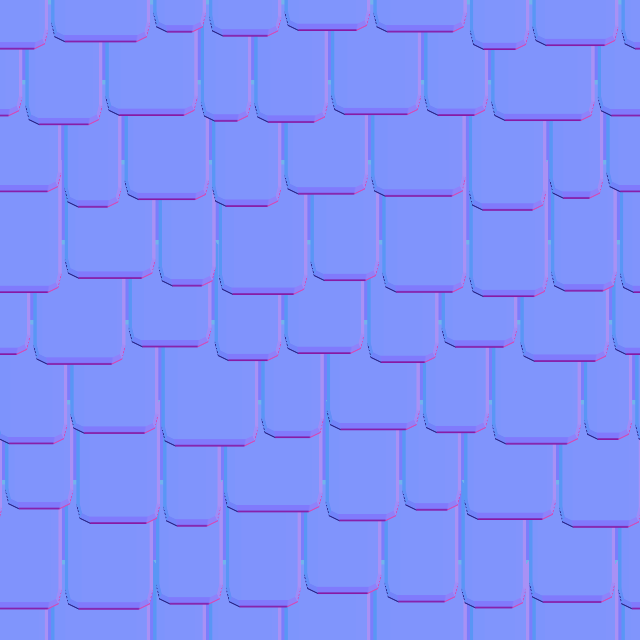
A WebGL 2 fragment shader for this texture map:

```glsl
#version 300 es
precision highp float;

uniform vec2 u_resolution;
out vec4 fragColor;

#define GRID 8.0
#define WIDTH_JITTER 0.45
#define ROW_DROP 0.022
#define TILE_DROP 0.032
#define HALF_GAP 0.0024
#define SIDE_BEVEL 0.0052
#define BOTTOM_BEVEL 0.0115
#define RIM 0.0030

const vec3 GROUND = vec3(0.48, 0.49, 0.99);
const vec3 BODY = vec3(0.50, 0.58, 0.99);
const vec3 LEFT_FACE = vec3(0.35, 0.59, 0.96);
const vec3 RIGHT_FACE = vec3(0.66, 0.57, 0.96);
const vec3 BOTTOM_FACE = vec3(0.50, 0.48, 0.99);
const vec3 TOP_FACE = vec3(0.45, 0.70, 0.93);
const vec3 RIM_INNER = vec3(0.50, 0.24, 0.76);
const vec3 RIM_OUTER = vec3(0.54, 0.09, 0.64);
const vec3 RIM_LEFT = vec3(0.17, 0.16, 0.55);
const vec3 RIM_RIGHT = vec3(0.82, 0.30, 0.72);

float hash(vec2 p) {
    vec3 q = fract(p.xyx * 0.1031);
    q += dot(q, q.yzx + 33.33);
    return fract((q.x + q.y) * q.z);
}

// Left boundary of a tile, in cells; the row repeats across the canvas
float tileEdge(float column, float row) {
    return column + WIDTH_JITTER * hash(vec2(mod(column, GRID), row + 17.0));
}

// One bevel plane: it wins wherever its relative depth is the smallest
void addFacet(inout vec3 colour, inout float nearest, inout float inside,
              float dist, float width, vec3 face, vec3 rim, float rimWidth, float px) {
    float depth = dist / width;
    float blur = 0.5 * px / width;
    vec3 tint = mix(rim, face, smoothstep(-0.5 * px, 0.5 * px, dist - rimWidth));
    colour = mix(colour, tint, smoothstep(-blur, blur, nearest - depth));
    nearest = min(nearest, depth);
    inside = min(inside, dist);
}

// The two slanted planes of a lower corner; corner.x runs inward
void addCorner(inout vec3 colour, inout float nearest, inout float inside,
               vec2 corner, vec3 side, vec3 rim, float px) {
    float steep = dot(corner - vec2(0.0, 0.029), vec2(0.971, 0.240));
    float chamfer = dot(corner - vec2(0.0217, 0.0), vec2(0.436, 0.900));
    float dash = step(0.5, fract(corner.y * 190.0));
    addFacet(colour, nearest, inside, steep, 0.0058,
             mix(side, BOTTOM_FACE, 0.25), rim, 0.0013 * dash, px);
    addFacet(colour, nearest, inside, chamfer, 0.0095,
             mix(side, BOTTOM_FACE, 0.65), rim, 0.0018, px);
}

// Colour and coverage of the tile of a row at p
vec4 shingle(vec2 p, float row, float px) {
    float seed = mod(row, GRID);
    float u = p.x * GRID + GRID * hash(vec2(seed, 71.0));
    float column = floor(u);
    if (u < tileEdge(column, seed)) column -= 1.0;

    float left = (u - tileEdge(column, seed)) / GRID - HALF_GAP;
    float right = (tileEdge(column + 1.0, seed) - u) / GRID - HALF_GAP;
    vec2 id = vec2(mod(column, GRID), seed);
    float drop = 0.042 + ROW_DROP * hash(vec2(seed, 5.0)) + TILE_DROP * hash(id + 43.0);
    float height = p.y - row / GRID + drop;
    float top = (row + 1.0) / GRID - p.y;

    // Nearly flat face with faint bands along its sides
    vec3 colour = BODY;
    float band = 0.012 + 0.014 * hash(id + 91.0);
    colour.r += 0.010 * (smoothstep(band + 0.002, band, right)
                       - smoothstep(band + 0.002, band, left));
    colour.g += 0.008 * (hash(id + 29.0) - 0.5);

    // Bevels
    float nearest = 1.0;
    float inside = 1.0;
    vec3 rim = mix(RIM_OUTER, RIM_INNER, smoothstep(0.2 * RIM, RIM, height));
    addFacet(colour, nearest, inside, top, 0.007, TOP_FACE, TOP_FACE, 0.0, px);
    addFacet(colour, nearest, inside, left, SIDE_BEVEL, LEFT_FACE, LEFT_FACE, 0.0, px);
    addFacet(colour, nearest, inside, right, SIDE_BEVEL, RIGHT_FACE, RIGHT_FACE, 0.0, px);
    addFacet(colour, nearest, inside, height, BOTTOM_BEVEL, BOTTOM_FACE, rim, RIM, px);
    addCorner(colour, nearest, inside, vec2(left, height), LEFT_FACE, RIM_LEFT, px);
    addCorner(colour, nearest, inside, vec2(right, height), RIGHT_FACE, RIM_RIGHT, px);
    return vec4(colour, smoothstep(-0.5 * px, 0.5 * px, inside));
}

void main() {
    vec2 p = gl_FragCoord.xy / u_resolution;
    float px = 1.0 / u_resolution.y;
    float row = floor(p.y * GRID + 0.8);

    // Each row overlaps the one below it
    vec3 colour = GROUND;
    for (float layer = 1.0; layer >= 0.0; layer -= 1.0) {
        vec4 tile = shingle(p, row - layer, px);
        colour = mix(colour, tile.rgb, tile.a);
    }
    fragColor = vec4(colour, 1.0);
}
```
